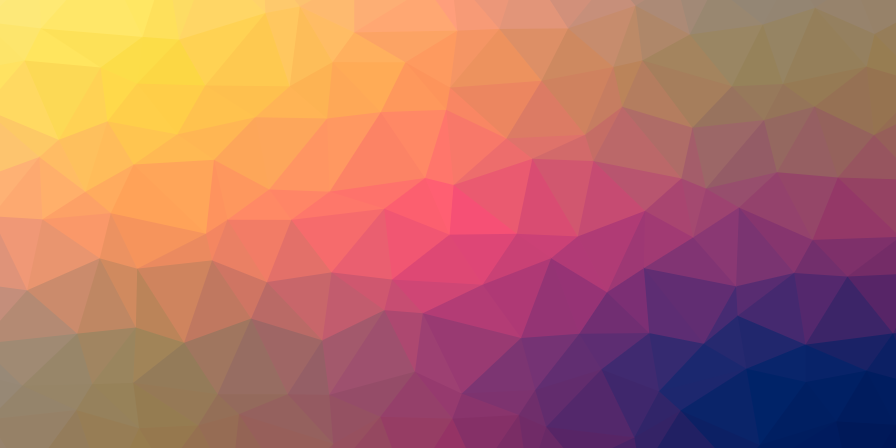
This background is drawn by a Shadertoy shader. Its source:

```glsl
// A low-poly sheet of flat triangles running from yellow through pink to navy.
// A jittered grid is split along Delaunay diagonals; each triangle takes the
// blend of one palette read across and the same palette read downwards.

const vec2 CELL_SIZE = vec2(0.142, 0.113);   // in canvas heights
const vec2 GRID_SHIFT = vec2(0.35, 0.6);     // in cells
const vec2 JITTER = vec2(0.34, 0.36);        // largest vertex offset, in cells
const float STAGGER = 0.25;                  // sideways shift of alternate rows
const float SHADE_VARIATION = 0.012;
const vec3 BLEND_POWER = vec3(1.3, 1.0, 1.0); // keeps the mixed greys warm

const int LAST_STOP = 6;
const vec3 PALETTE[7] = vec3[7](
    vec3(1.00, 0.92, 0.50),   // pale yellow
    vec3(1.00, 0.87, 0.25),   // yellow
    vec3(1.00, 0.63, 0.37),   // orange
    vec3(1.00, 0.31, 0.46),   // pink
    vec3(0.55, 0.19, 0.46),   // plum
    vec3(0.00, 0.15, 0.43),   // blue
    vec3(0.00, 0.09, 0.34));  // navy

float cross2(vec2 a, vec2 b) {
    return a.x * b.y - a.y * b.x;
}

vec2 hash2(vec2 p) {
    vec3 q = fract(p.xyx * vec3(0.1031, 0.1030, 0.0973));
    q += dot(q, q.yzx + 33.33);
    return fract((q.xx + q.yz) * q.zy);
}

vec3 paletteAt(float t) {
    float s = clamp(t, 0.0, 1.0) * float(LAST_STOP);
    int i = min(int(s), LAST_STOP - 1);
    return mix(PALETTE[i], PALETTE[i + 1], s - float(i));
}

// Blend of the horizontal and the vertical gradient
vec3 gradientAt(vec2 uv) {
    vec3 across = pow(paletteAt(uv.x), BLEND_POWER);
    vec3 down = pow(paletteAt(1.0 - uv.y), BLEND_POWER);
    return pow(0.5 * (across + down), 1.0 / BLEND_POWER);
}

vec2 gridVertex(vec2 id) {
    float side = mod(id.y, 2.0) < 0.5 ? -STAGGER : STAGGER;
    vec2 offset = (2.0 * hash2(id + 41.0) - 1.0) * JITTER;
    return (id + vec2(side, 0.0) + offset - GRID_SHIFT) * CELL_SIZE;
}

// Signed distance to the line from a to b, positive on its left
float edgeDistance(vec2 p, vec2 a, vec2 b) {
    return cross2(normalize(b - a), p - a);
}

// Flat colour in rgb, premultiplied by the pixel coverage in w
vec4 facet(vec2 p, vec2 a, vec2 b, vec2 c) {
    float inside = min(edgeDistance(p, a, b),
                   min(edgeDistance(p, b, c), edgeDistance(p, c, a)));
    float coverage = clamp(inside * iResolution.y + 0.5, 0.0, 1.0);
    if (coverage <= 0.0) return vec4(0.0);

    vec2 centre = (a + b + c) / 3.0;
    float aspect = iResolution.x / iResolution.y;
    float shade = (hash2(floor(centre * 500.0)).x - 0.5) * 2.0 * SHADE_VARIATION;
    vec3 colour = gradientAt(centre / vec2(aspect, 1.0)) * (1.0 + shade);
    return vec4(colour, 1.0) * coverage;
}

// Splits a counterclockwise quad along its Delaunay diagonal
vec4 quadFacets(vec2 p, vec2 a, vec2 b, vec2 c, vec2 d) {
    // Sign of the sine of the summed angles at b and d
    float angleSum = cross2(c - b, a - b) * dot(a - d, c - d)
                   + dot(c - b, a - b) * cross2(a - d, c - d);
    return angleSum >= 0.0
        ? facet(p, a, b, c) + facet(p, a, c, d)
        : facet(p, a, b, d) + facet(p, b, c, d);
}

void mainImage(out vec4 fragColor, in vec2 fragCoord) {
    vec2 p = fragCoord / iResolution.y;
    vec2 home = floor(p / CELL_SIZE + GRID_SHIFT);

    // Gather every nearby triangle that covers this pixel
    vec4 sum = vec4(0.0);
    for (int y = -1; y <= 1; y++) {
        for (int x = -1; x <= 1; x++) {
            vec2 id = home + vec2(x, y);
            sum += quadFacets(p,
                gridVertex(id),
                gridVertex(id + vec2(1.0, 0.0)),
                gridVertex(id + vec2(1.0, 1.0)),
                gridVertex(id + vec2(0.0, 1.0)));
        }
    }
    fragColor = vec4(sum.rgb / max(sum.w, 0.001), 1.0);
}
```
